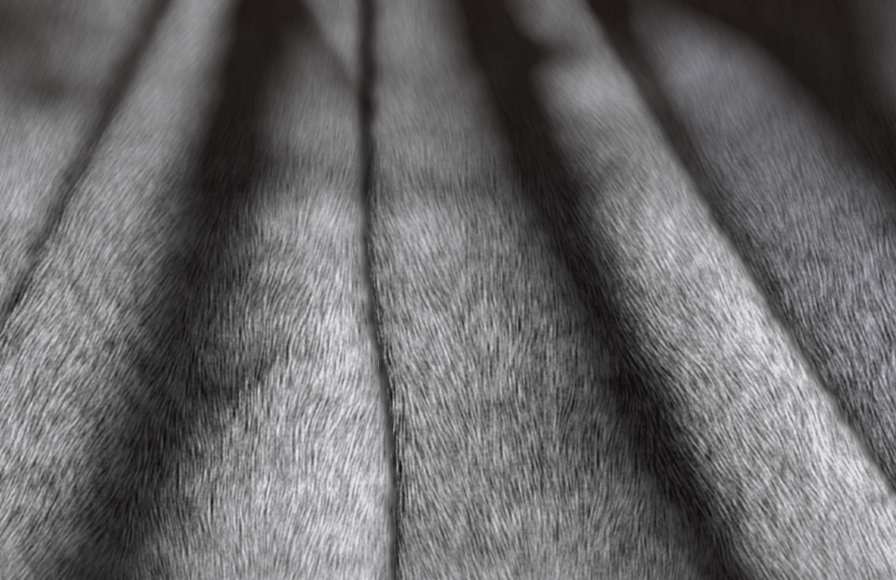
Reproduce this texture procedurally as a WebGL 2 fragment shader.

```glsl
#version 300 es
precision highp float;
// Draped grey fur: soft valleys and tight creases under fine hair, blurred toward the top.
uniform vec2 u_resolution;
out vec4 outColor;

// Colours
const vec3 SHADOW = vec3(0.070, 0.062, 0.059);
const vec3 SILVER = vec3(0.785, 0.785, 0.798);
const vec3 COOL_TINT = vec3(-0.006, -0.004, 0.014);
const vec3 WARM_TINT = vec3(0.012, 0.0, -0.004);

// Fold lines x(t) = a + b t + c t^2; t runs from 0 (top) to 1 (bottom)
const vec3 LEFT_CREASE = vec3(0.281, -0.49, 0.0);
const vec3 RIGHT_CREASE = vec3(1.024, 0.53, 0.10);
const vec3 SMALL_CREASE = vec3(0.51, 0.60, 0.0);
const vec3 LEFT_VALLEY = vec3(0.435, -0.16, -0.10);
const vec3 RIGHT_VALLEY = vec3(0.825, 0.34, 0.085);
const vec3 CORNER_VALLEY = vec3(1.31, 0.80, 0.0);

// Light and hair
const float BASE_LIGHT = 0.60;
const float FOLD_CONTRAST = 1.12;
const float HAIR_FREQ = 185.0;
const float HAIR_STEP = 0.0027;
const int HAIR_TAPS = 8;
const float HAIR_CONTRAST = 1.22;
const float TUFT_CONTRAST = 0.22;
const float MOTTLE = 0.11;

vec2 hashGradient(vec2 cell) {
  vec3 h = fract(cell.xyx * vec3(0.1031, 0.1030, 0.0973));
  h += dot(h, h.yzx + 33.33);
  float angle = 6.2832 * fract((h.x + h.y) * h.z);
  return vec2(cos(angle), sin(angle));
}

float gradientNoise(vec2 p) {
  vec2 i = floor(p), f = p - i;
  vec2 u = f * f * f * (f * (f * 6.0 - 15.0) + 10.0);
  vec2 e = vec2(1.0, 0.0);
  float top = mix(dot(hashGradient(i), f), dot(hashGradient(i + e), f - e), u.x);
  float low = mix(dot(hashGradient(i + e.yx), f - e.yx), dot(hashGradient(i + 1.0), f - 1.0), u.x);
  return mix(top, low, u.y);
}

// Signed horizontal distance to a fold line
float foldSide(vec2 p, vec3 line) { return p.x - (line.x + p.y * (line.y + p.y * line.z)); }

// Soft trough with its own width on each side
float trough(float d, float leftWidth, float rightWidth) {
  float k = d / (d < 0.0 ? leftWidth : rightWidth);
  return exp(-k * k);
}

float patchAt(vec2 p, vec2 centre, vec2 radius) {
  vec2 k = (p - centre) / radius;
  return exp(-dot(k, k));
}

float centreSide(vec2 p) { return p.x - 0.632 - 0.05 * smoothstep(0.4, 0.85, p.y); }

// Large-scale light over the cloth
float foldLight(vec2 p) {
  float t = p.y;
  float blur = 1.0 + 0.9 * (1.0 - smoothstep(0.0, 0.6, t));
  float a = foldSide(p, LEFT_CREASE), b = centreSide(p), c = foldSide(p, RIGHT_CREASE);
  float light = BASE_LIGHT + 0.10 * smoothstep(0.1, 0.65, t);

  // Broad valleys
  light -= 0.53 * trough(foldSide(p, LEFT_VALLEY), 0.055 + 0.09 * t, 0.09 + 0.04 * t);
  light -= 0.36 * trough(foldSide(p, RIGHT_VALLEY), 0.09 + 0.13 * t, 0.085) * smoothstep(0.02, -0.02, c);
  light -= 0.22 * trough(foldSide(p, RIGHT_VALLEY), 0.055, 0.07) * smoothstep(0.02, -0.02, c);
  light -= 0.42 * trough(foldSide(p, CORNER_VALLEY), 0.10, 0.13) * smoothstep(-0.03, 0.06, c);

  // Tight creases and their shadows
  light -= 0.20 * trough(a, 0.016 * blur, 0.010 * blur) + 0.13 * trough(a, 0.05, 0.03);
  light -= 0.28 * trough(b, 0.009 * blur, 0.010 * blur) + 0.14 * trough(b, 0.022, 0.04);
  light -= 0.20 * trough(c, 0.009 * blur, 0.022 * blur) + 0.18 * trough(c, 0.014 * blur, 0.07);
  light -= 0.11 * smoothstep(0.0, 0.03, c);
  light -= 0.20 * trough(foldSide(p, SMALL_CREASE), 0.04, 0.02) * (1.0 - smoothstep(0.13, 0.23, t));

  // Lit rims beside the creases
  light += 0.20 * trough(c + 0.05, 0.08, 0.035) * smoothstep(0.2, 0.6, t);
  light += 0.16 * trough(b + 0.055, 0.08, 0.03) * smoothstep(0.3, 0.6, t);
  light += 0.09 * trough(a - 0.08, 0.04, 0.06) * smoothstep(0.5, 0.1, t);

  // Dark hollows
  light -= 0.36 * patchAt(p, vec2(0.00, 0.04), vec2(0.14, 0.10));
  light -= 0.24 * patchAt(p, vec2(0.08, 0.16), vec2(0.08, 0.04));
  light -= 0.08 * patchAt(p, vec2(0.49, 0.06), vec2(0.05, 0.08));
  light -= 0.34 * patchAt(p, vec2(1.22, -0.02), vec2(0.22, 0.075));
  light -= 0.16 * patchAt(p, vec2(1.50, 0.02), vec2(0.12, 0.09));
  light -= 0.12 * patchAt(p, vec2(0.45, 0.29), vec2(0.11, 0.05));
  light -= 0.13 * patchAt(p, vec2(0.73, 0.32), vec2(0.11, 0.035));
  light -= 0.12 * patchAt(p, vec2(1.06, 0.31), vec2(0.10, 0.04));
  light -= 0.22 * patchAt(p, vec2(0.95, 0.09), vec2(0.08, 0.03));
  light -= 0.12 * patchAt(p, vec2(0.98, 0.77), vec2(0.17, 0.12));
  light -= 0.10 * patchAt(p, vec2(0.78, 0.93), vec2(0.08, 0.09));
  float slant = p.x + 0.8 * t - 0.946;
  light -= 0.22 * trough(slant, 0.06, 0.035) * trough(t - 0.66, 0.10, 0.08);

  // Raised tufts of light
  light += 0.14 * patchAt(p, vec2(0.53, 0.385), vec2(0.09, 0.045));
  light += 0.10 * patchAt(p, vec2(0.71, 0.40), vec2(0.07, 0.05));
  light += 0.12 * patchAt(p, vec2(1.02, 0.16), vec2(0.07, 0.04));
  light += 0.09 * patchAt(p, vec2(1.13, 0.40), vec2(0.07, 0.06));
  light += 0.10 * patchAt(p, vec2(0.05, 0.32), vec2(0.07, 0.10));
  light += 0.09 * patchAt(p, vec2(0.50, 0.86), vec2(0.12, 0.12));
  light += 0.08 * patchAt(p, vec2(1.20, 0.12), vec2(0.08, 0.05));
  return 0.5 + FOLD_CONTRAST * (light - 0.5);
}

// Sideways lean of the hair, fanning out from each fold
float leanFrom(float d) { return -0.085 * d / (d * d + 0.01); }

void main() {
  vec2 p = gl_FragCoord.xy / u_resolution.y;
  p.x *= 1.542 * u_resolution.y / u_resolution.x;
  p.y = 1.0 - p.y;
  float focus = smoothstep(0.1, 0.65, p.y) * (1.0 - 0.3 * smoothstep(0.82, 1.0, p.y));

  // Hair direction
  float lean = leanFrom(foldSide(p, LEFT_VALLEY)) + leanFrom(foldSide(p, RIGHT_VALLEY));
  lean += leanFrom(centreSide(p)) + 0.5 * gradientNoise(p * 9.0);
  vec2 along = normalize(vec2(lean, -1.0));

  // Fine noise smeared along the hair
  float hair = 0.0;
  for (int i = 0; i < HAIR_TAPS; i++) {
    float s = float(i) - 0.5 * float(HAIR_TAPS - 1);
    hair += gradientNoise((p + along * s * HAIR_STEP) * HAIR_FREQ) / float(HAIR_TAPS);
  }
  // Soft tufts, and uneven fold edges
  float tuft = gradientNoise(p * vec2(34.0, 22.0) + lean) + 0.8 * gradientNoise(p * vec2(80.0, 48.0));
  float ragged = hair * 0.03 * focus + 0.008 * gradientNoise(p * 20.0);
  float light = max(foldLight(p + vec2(ragged, 0.0)), 0.07);
  float depth = 0.35 + 0.65 * smoothstep(0.05, 0.55, light);
  light += MOTTLE * depth * gradientNoise(p * vec2(13.0, 11.0));
  light += depth * (HAIR_CONTRAST * hair * (0.1 + 0.9 * focus) + TUFT_CONTRAST * tuft * (0.2 + 0.8 * focus));

  vec3 color = mix(SHADOW, SILVER, clamp(light, 0.0, 1.12));
  color += COOL_TINT * smoothstep(-0.02, 0.1, foldSide(p, RIGHT_CREASE)) * smoothstep(0.1, 0.6, light);
  color += WARM_TINT * smoothstep(0.4, 0.0, p.y) * smoothstep(0.6, 0.2, light);
  outColor = vec4(color, 1.0);
}
```
